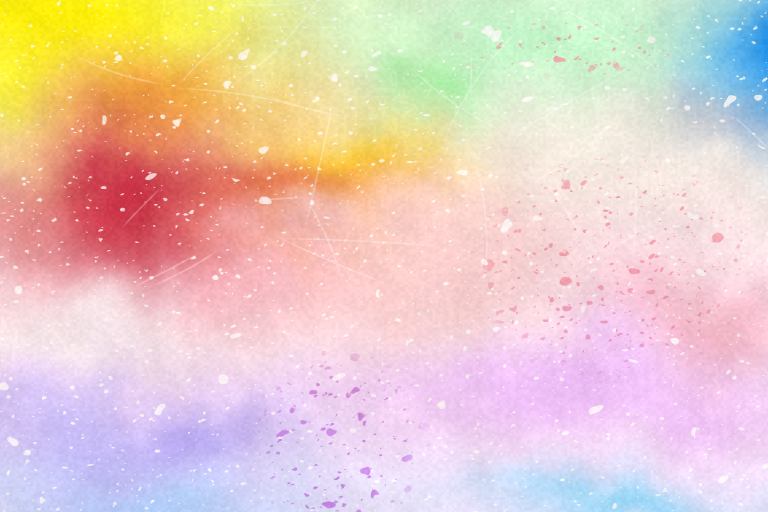
Write a Shadertoy shader that draws this background.

```glsl
// Pastel watercolour paper: soft elliptical washes, bent by layered noise,
// are blended over a vertical gradient, then covered with paint drops,
// white flecks, hairline scratches and paper grain.

float hash(vec2 p) {
    return fract(sin(dot(p, vec2(127.1, 311.7))) * 43758.5453);
}

float noise(vec2 p) {
    vec2 i = floor(p), f = fract(p);
    f = f * f * (3.0 - 2.0 * f);
    return mix(mix(hash(i), hash(i + vec2(1, 0)), f.x),
               mix(hash(i + vec2(0, 1)), hash(i + vec2(1, 1)), f.x), f.y);
}

// Layered noise centred on zero
float fbm(vec2 p) {
    float sum = 0.0, amp = 0.5;
    for (int i = 0; i < 5; i++) {
        sum += amp * (noise(p) - 0.5);
        p = mat2(1.6, 1.2, -1.2, 1.6) * p + 7.3;
        amp *= 0.5;
    }
    return sum;
}

float glow(vec2 p, vec2 center, vec2 radius) {
    vec2 q = (p - center) / radius;
    return exp(-dot(q, q));
}

vec3 wash(vec3 base, vec2 p, vec2 center, vec2 radius, vec3 tint, float strength) {
    return mix(base, tint, strength * glow(p, center, radius));
}

// Irregular specks, at most one per grid cell; returns coverage
float specks(vec2 p, float scale, float density, float maxRadius, float seed, float pixel) {
    vec2 g = p * scale;
    g += 0.22 * vec2(noise(g * 3.5 + seed), noise(g * 3.5 + seed + 31.0));
    vec2 cell = floor(g);
    float cover = 0.0, blur = pixel * scale;
    for (int y = -1; y <= 1; y++)
    for (int x = -1; x <= 1; x++) {
        vec2 id = cell + vec2(x, y);
        vec2 key = id + seed;
        if (hash(key + 5.1) > density) continue;
        vec2 d = g - id - vec2(hash(key), hash(key + 17.3));
        float angle = 0.9 * hash(key + 41.0) - 0.7;
        d = mat2(cos(angle), sin(angle), -sin(angle), cos(angle)) * d;
        d.y *= 1.2 + 0.7 * hash(key + 23.0);
        float radius = maxRadius * mix(0.25, 1.0, pow(hash(key + 9.7), 3.0));
        cover = max(cover, 1.0 - smoothstep(radius - blur, radius + blur, length(d)));
    }
    return cover;
}

// Faint bent hairlines scattered over the sheet
float scratches(vec2 p, float aspect, float pixel) {
    float cover = 0.0;
    for (int i = 0; i < 26; i++) {
        vec2 key = vec2(float(i), 3.7);
        vec2 center = vec2(aspect * hash(key), 0.4 + 0.6 * hash(key + 11.0));
        float angle = 3.14159 * hash(key + 29.0);
        vec2 d = p - center;
        d = vec2(dot(d, vec2(cos(angle), sin(angle))), dot(d, vec2(-sin(angle), cos(angle))));
        d.y += (hash(key + 37.0) - 0.5) * 2.0 * d.x * d.x;
        float halfLength = 0.05 + 0.12 * hash(key + 43.0);
        float line = 1.0 - smoothstep(0.0004, 0.0008 + pixel, abs(d.y));
        cover = max(cover, line * (1.0 - smoothstep(0.5, 1.0, abs(d.x) / halfLength)));
    }
    return cover;
}

vec3 paintWashes(vec2 p, float y) {
    // Pale ground
    vec3 c = mix(vec3(0.93, 0.89, 0.98), vec3(0.97, 0.85, 0.96), smoothstep(0.0, 0.2, y));
    c = mix(c, vec3(0.98, 0.89, 0.92), smoothstep(0.2, 0.4, y));
    c = mix(c, vec3(0.97, 0.92, 0.88), smoothstep(0.42, 0.7, y));
    c = mix(c, vec3(0.88, 0.95, 0.84), smoothstep(0.7, 0.95, y));
    // Warm corner
    c = wash(c, p, vec2(0.50, 0.49), vec2(0.45, 0.11), vec3(0.97, 0.70, 0.74), 0.75);
    c = wash(c, p, vec2(0.84, 0.47), vec2(0.25, 0.14), vec3(0.98, 0.79, 0.76), 0.60);
    c = wash(c, p, vec2(0.02, 0.60), vec2(0.26, 0.14), vec3(0.89, 0.54, 0.56), 0.85);
    c = wash(c, p, vec2(0.12, 0.97), vec2(0.36, 0.21), vec3(1.00, 0.95, 0.04), 1.00);
    c = wash(c, p, vec2(0.34, 0.78), vec2(0.22, 0.12), vec3(0.96, 0.66, 0.18), 0.85);
    c = wash(c, p, vec2(0.66, 0.66), vec2(0.16, 0.09), vec3(1.00, 0.82, 0.20), 0.95);
    c = wash(c, p, vec2(0.53, 0.60), vec2(0.20, 0.06), vec3(0.92, 0.46, 0.27), 0.75);
    c = wash(c, p, vec2(0.28, 0.61), vec2(0.18, 0.13), vec3(0.79, 0.19, 0.27), 0.98);
    // Green and blue top
    c = wash(c, p, vec2(1.05, 0.92), vec2(0.32, 0.14), vec3(0.74, 0.97, 0.78), 0.80);
    c = wash(c, p, vec2(0.81, 0.81), vec2(0.11, 0.08), vec3(0.60, 0.93, 0.60), 0.75);
    c = wash(c, p, vec2(1.42, 0.77), vec2(0.16, 0.07), vec3(0.74, 0.71, 0.77), 0.60);
    c = wash(c, p, vec2(1.53, 0.92), vec2(0.16, 0.16), vec3(0.12, 0.57, 0.93), 1.00);
    // Pink, lilac and blue bottom
    c = wash(c, p, vec2(0.10, 0.36), vec2(0.32, 0.08), vec3(0.98, 0.93, 0.93), 0.80);
    c = wash(c, p, vec2(1.36, 0.38), vec2(0.16, 0.09), vec3(0.97, 0.69, 0.76), 0.75);
    c = wash(c, p, vec2(1.15, 0.24), vec2(0.36, 0.09), vec3(0.92, 0.71, 0.97), 0.80);
    c = wash(c, p, vec2(0.18, 0.13), vec2(0.30, 0.13), vec3(0.75, 0.71, 0.96), 0.90);
    c = wash(c, p, vec2(0.39, 0.14), vec2(0.10, 0.06), vec3(0.66, 0.60, 0.93), 0.65);
    c = wash(c, p, vec2(0.25, 0.00), vec2(0.26, 0.08), vec3(0.65, 0.80, 0.98), 0.85);
    return wash(c, p, vec2(1.20, 0.00), vec2(0.24, 0.06), vec3(0.58, 0.84, 0.97), 0.90);
}

void mainImage(out vec4 fragColor, in vec2 fragCoord) {
    float pixel = 1.0 / iResolution.y;
    vec2 p = fragCoord * pixel;
    float aspect = iResolution.x * pixel;
    vec2 bend = vec2(fbm(p * 5.0), fbm(p * 5.0 + 19.0));
    vec2 q = vec2(p.x * 1.5 / aspect, p.y);
    vec3 color = paintWashes(q + 0.22 * bend, q.y + 0.12 * bend.y);

    // Coloured drops gathered in three clouds
    float cloud = glow(q, vec2(1.20, 0.48), vec2(0.26, 0.20))
                + glow(q, vec2(0.66, 0.13), vec2(0.15, 0.17))
                + 0.7 * glow(q, vec2(1.12, 0.91), vec2(0.25, 0.06));
    vec3 dropColor = mix(vec3(0.75, 0.45, 0.88), vec3(0.95, 0.56, 0.62), smoothstep(0.1, 0.5, q.y));
    float drops = max(specks(p, 25.0, 0.6, 0.30, 61.0, pixel), specks(p, 48.0, 0.6, 0.26, 83.0, pixel));
    color = mix(color, dropColor, 0.75 * drops * smoothstep(0.15, 0.6, cloud));

    // White flecks, scratches and grain
    float flecks = max(specks(p, 17.0, 0.40, 0.22, 3.0, pixel), specks(p, 55.0, 0.45, 0.26, 29.0, pixel));
    color = mix(color, vec3(1.0, 0.98, 0.97), 0.8 * flecks);
    color = mix(color, vec3(1.0), 0.28 * scratches(p, aspect, pixel));
    color += 0.10 * fbm(p * 14.0) + 0.05 * (noise(p * 190.0) - 0.5);
    fragColor = vec4(clamp(color, 0.0, 1.0), 1.0);
}
```
